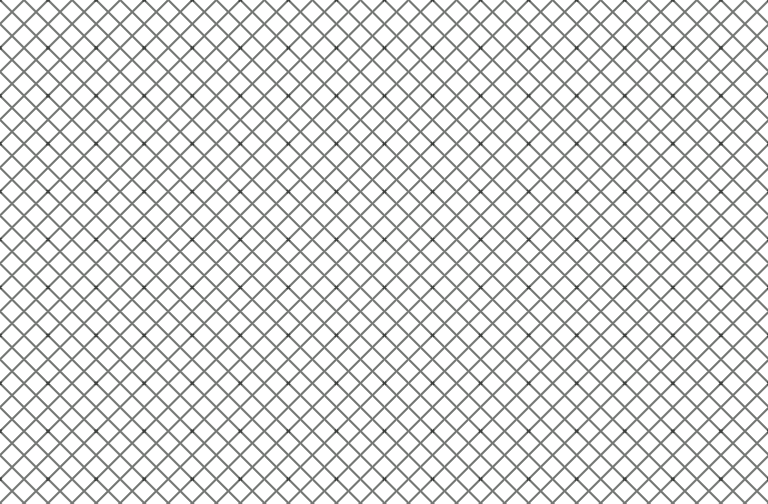
Reproduce this pattern procedurally as a Shadertoy shader.

```glsl
// Diamond lattice of thin grey wires on white, about 32 cells across and 21 down.
// Two families of diagonals come from fract distances in cell space; every second
// crossing, in both directions, carries a small dark knot where the wires overlap.

// Coverage of a wire centred on the whole numbers of t, spaced by gap
float wire(float t, float gap, float pixel) {
    float dist = abs(fract(t + 0.5) - 0.5) * gap;
    return clamp((0.0021 - dist) / pixel + 0.5, 0.0, 1.0);
}

void mainImage(out vec4 fragColor, in vec2 fragCoord) {
    // Canvas heights, measured from the upper left
    float pixel = 1.0 / iResolution.y;
    vec2 pos = vec2(fragCoord.x, iResolution.y - fragCoord.y) * pixel;
    vec2 cell = vec2(0.04768, 0.04753);
    vec2 grid = pos / cell;

    // Rising and falling wires, merged without darkening
    float gap = cell.x * cell.y / length(cell);
    float rising = wire(grid.x + grid.y, gap, pixel);
    float falling = wire(grid.x - grid.y, gap, pixel);
    float ink = max(rising, falling);

    // Dark knots on a lattice of twice the cell size
    vec2 knotOffset = (fract(grid * 0.5 + 0.5) - 0.5) * 2.0 * cell;
    float knot = 1.0 - smoothstep(0.0030, 0.0040 + pixel, length(knotOffset));

    vec3 wireColor = mix(vec3(0.46, 0.47, 0.46), vec3(0.24, 0.25, 0.24), knot);
    fragColor = vec4(mix(vec3(1.0), wireColor, ink), 1.0);
}
```
